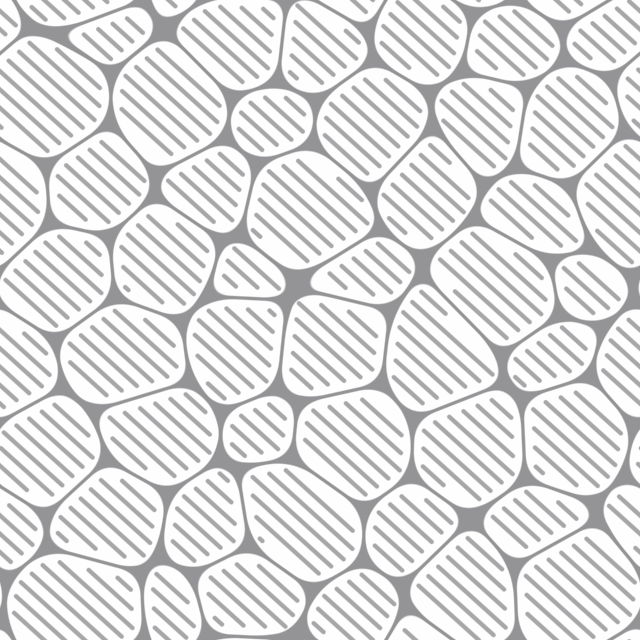
Write a Shadertoy shader that draws this pattern.

```glsl
const vec2 GRID = vec2(6.0, 8.0);      // stones per tile, rows must be even
const float JITTER = 0.52;             // site scatter within a grid cell
const float SIZE_SPREAD = 0.0088;      // largest power weight of a stone
const float ROUNDING = 0.032;          // corner blend length
const float JOINT = 0.0026;            // half width of the narrow joints
const float INSET = 0.0175;            // hatch distance from the stone edge
const float PITCH = 0.0213;            // hatch spacing
const float STROKE = 0.0034;           // hatch half width
const float HATCH_ANGLE = -0.735;

const vec3 PAPER = vec3(0.995);
const vec3 HATCH = vec3(0.655, 0.655, 0.665);
const vec3 MORTAR = vec3(0.580, 0.580, 0.590);

float hash(vec2 p) {
    return fract(sin(dot(p, vec2(127.1, 311.7))) * 43758.5453);
}

// Site position in xy, power weight in z; the random values wrap with the grid
vec3 stoneSite(vec2 cell) {
    vec2 id = mod(cell, GRID);
    vec2 scatter = vec2(hash(id + 3.1), hash(id + 17.7)) - 0.5;
    float stagger = 0.5 * mod(id.y, 2.0);
    vec2 pos = cell + 0.5 + JITTER * scatter + vec2(stagger, 0.0);
    return vec3(pos / GRID, SIZE_SPREAD * hash(id + 41.3));
}

// Grid cell of the stone that owns point p
vec2 owningCell(vec2 p) {
    vec2 base = floor(p * GRID), owner = base;
    float best = 1e9;
    for (int y = -2; y <= 2; y++)
    for (int x = -2; x <= 2; x++) {
        vec2 cell = base + vec2(x, y);
        vec3 site = stoneSite(cell);
        vec2 d = p - site.xy;
        float power = dot(d, d) - site.z;
        if (power < best) { best = power; owner = cell; }
    }
    return owner;
}

float smoothMin(float a, float b, float k) {
    float h = max(k - abs(a - b), 0.0) / k;
    return min(a, b) - 0.25 * h * h * k;
}

// Trim the range of a line start + t * dir to the half plane dot(x, n) < limit
vec2 clipRange(vec2 range, vec2 start, vec2 dir, vec2 n, float limit) {
    float slope = dot(dir, n);
    float t = (limit - dot(start, n)) / (abs(slope) < 1e-5 ? 1e-5 : slope);
    return slope > 0.0 ? vec2(range.x, min(range.y, t))
                       : vec2(max(range.x, t), range.y);
}

// Coverage of a shape from its signed distance, negative inside
float coverage(float dist, float pixel) {
    return 1.0 - smoothstep(-pixel, pixel, dist);
}

void mainImage(out vec4 fragColor, in vec2 fragCoord) {
    vec2 p = fragCoord / iResolution.xy;
    float pixel = 0.9 / min(iResolution.x, iResolution.y);

    vec2 cell = owningCell(p);
    vec3 site = stoneSite(cell);
    vec2 local = p - site.xy;

    // Nearest hatch line of this stone
    vec2 dir = vec2(cos(HATCH_ANGLE), sin(HATCH_ANGLE));
    vec2 across = vec2(-dir.y, dir.x);
    float phase = hash(mod(cell, GRID) + 73.9);
    float lane = (floor(dot(local, across) / PITCH - phase + 0.5) + phase) * PITCH;
    vec2 start = across * lane;

    // Rounded stone outline and hatch ends from the neighbouring stones
    float edge = 1.0;
    vec2 range = vec2(-1.0, 1.0);
    for (int y = -2; y <= 2; y++)
    for (int x = -2; x <= 2; x++) {
        if (x == 0 && y == 0) continue;
        vec3 other = stoneSite(cell + vec2(x, y));
        vec2 gap = other.xy - site.xy;
        float span = length(gap);
        vec2 n = gap / span;
        float border = 0.5 * (span + (site.z - other.z) / span);
        edge = smoothMin(edge, border - dot(local, n), ROUNDING);
        range = clipRange(range, start, dir, n, border - INSET);
    }

    // Round-ended hatch stroke
    float along = dot(local, dir);
    float nearest = clamp(along, range.x, max(range.x, range.y));
    float stroke = length(local - start - dir * nearest) - STROKE;
    float hasStroke = step(0.004, range.y - range.x);

    vec3 color = mix(PAPER, HATCH, hasStroke * coverage(stroke, pixel));
    color = mix(color, MORTAR, coverage(edge - JOINT, pixel));
    fragColor = vec4(color, 1.0);
}
```
